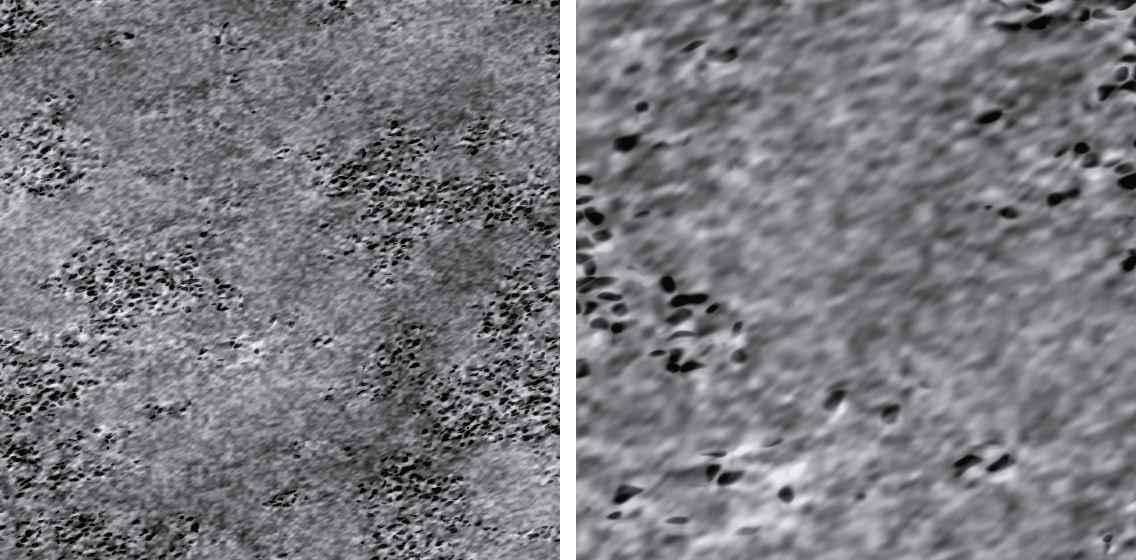
Left: the whole. Right: its middle third, enlarged.
Reproduce this texture procedurally as a three.js fragment shader.

```glsl
varying vec2 vUv;

#define BASE_GREY 0.475
#define TINT vec3(0.992, 0.992, 1.024)
#define GRAIN_FREQ vec2(98.0, 158.0)
#define GRAIN_CONTRAST 0.40
#define PIT_FREQ vec2(62.0, 104.0)
#define PIT_DEPTH 0.40
#define PIT_DENSITY 0.90
#define LIP_LIGHT 0.13
#define CLOUD_CONTRAST 0.20
#define SLANT 0.22

vec2 hash2(vec2 p) {
  vec3 q = fract(p.xyx * vec3(0.1031, 0.1030, 0.0973));
  q += dot(q, q.yzx + 33.33);
  return fract((q.xx + q.yz) * q.zy);
}

// Smooth value noise, centred on zero
float noise(vec2 p) {
  vec2 cell = floor(p);
  vec2 f = fract(p);
  f = f * f * (3.0 - 2.0 * f);
  float low = mix(hash2(cell).x, hash2(cell + vec2(1.0, 0.0)).x, f.x);
  float high = mix(hash2(cell + vec2(0.0, 1.0)).x, hash2(cell + 1.0).x, f.x);
  return mix(low, high, f.y) - 0.5;
}

// Leans horizontal streaks upward to the right
vec2 shear(vec2 p, float amount) {
  return vec2(p.x, p.y - amount * p.x);
}

// Wide clusters that decide where the surface is broken
float roughness(vec2 p) {
  float wide = noise(p * vec2(4.0, 6.0) + 17.0);
  float band = noise(shear(p, 0.1) * vec2(10.0, 21.0) + 41.0);
  float shred = noise(p * vec2(24.0, 44.0) + 73.0);
  return 0.5 + 0.45 * wide + 0.5 * band + 0.25 * shred;
}

// Cellular pits: ragged flat ellipses, present only in rough clusters
float pits(vec2 p, float density) {
  vec2 q = shear(p, SLANT) * PIT_FREQ;
  q += 0.7 * vec2(noise(q * 1.3 + 5.0), noise(q * 1.3 + 29.0));
  vec2 cell = floor(q);
  float depth = 0.0;
  for (int y = -1; y <= 1; y++) {
    for (int x = -1; x <= 1; x++) {
      vec2 id = cell + vec2(float(x), float(y));
      vec2 traits = hash2(id + 131.0);
      float radius = mix(0.35, 0.68, traits.y);
      float dist = length(id + hash2(id) - q);
      float present = smoothstep(-0.06, 0.06, density - traits.x);
      float bowl = 1.0 - smoothstep(0.35 * radius, radius, dist);
      depth = max(depth, bowl * present);
    }
  }
  return depth;
}

// Layered fine grain, stretched sideways
float grain(vec2 p) {
  float coarse = noise(shear(p, 0.15) * GRAIN_FREQ * 0.42 + 11.0);
  float medium = noise(shear(p, SLANT) * GRAIN_FREQ + 53.0);
  float fine = noise(shear(p, 0.4) * GRAIN_FREQ * 1.6 + 97.0);
  return 0.42 * coarse + 0.95 * medium + 0.6 * fine;
}

// Soft light and dark smudges
float clouds(vec2 p) {
  float broad = noise(shear(p, 0.3) * vec2(4.0, 5.5) + 211.0);
  float small = noise(shear(p, 0.3) * vec2(11.0, 16.0) + 251.0);
  return broad + 0.65 * small;
}

void main() {
  float rough = roughness(vUv);
  float density = PIT_DENSITY * smoothstep(0.42, 0.80, rough) - 0.03;

  // Pits with a lit lip along their lower edge
  float pit = pits(vUv, density);
  float lip = max(pits(vUv + vec2(-0.002, 0.007), density) - pit, 0.0);

  float grainGain = GRAIN_CONTRAST * mix(0.65, 1.25, smoothstep(0.25, 0.7, rough));
  float grey = BASE_GREY + CLOUD_CONTRAST * clouds(vUv);
  grey += grainGain * grain(vUv) + LIP_LIGHT * lip - PIT_DEPTH * pit;

  gl_FragColor = vec4(clamp(grey, 0.03, 0.92) * TINT, 1.0);
}
```
